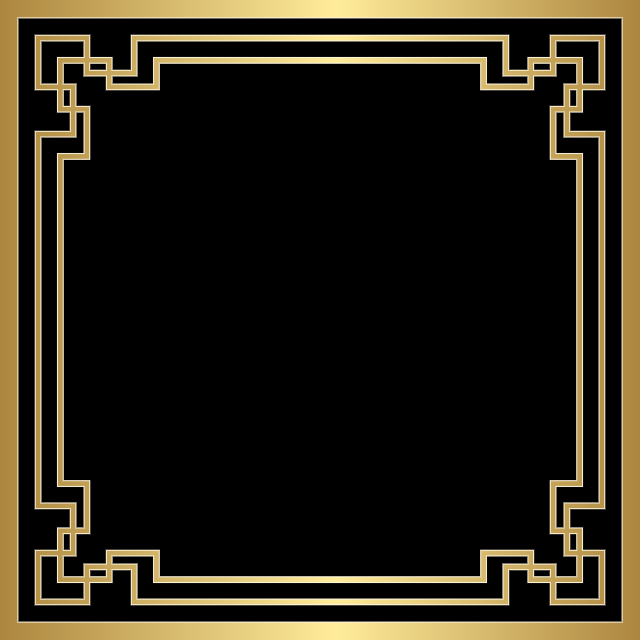
This background is drawn by a three.js fragment shader. Its source:

```glsl
#define FRAME 0.0288
#define OUTER 0.0595
#define INNER 0.0943
#define RUN 0.0763
#define STEP 0.0738
#define OUTER_DROP 0.0547
#define INNER_DROP 0.0415
#define STRAP_HALF 0.0053
#define RIM 0.0016
#define SHINE_X 0.526

varying vec2 vUv;

const vec3 DARK_GOLD = vec3(0.675, 0.525, 0.245);
const vec3 PALE_GOLD = vec3(1.0, 0.925, 0.605);
const vec3 RIM_LIGHT = vec3(1.0, 0.97, 0.88);

// Square-ended distance to an axis-aligned segment
float bar(vec2 p, vec2 a, vec2 b) {
  vec2 d = abs(p - 0.5 * (a + b)) - 0.5 * abs(b - a);
  return max(d.x, d.y);
}

// Half of a stepped strap, from the corner diagonal to the middle of a side
float strap(vec2 p, float inset, float drop) {
  float x1 = inset + RUN;
  float x2 = x1 + STEP;
  float low = inset + drop;
  float d = bar(p, vec2(inset), vec2(x1, inset));
  d = min(d, bar(p, vec2(x1, inset), vec2(x1, low)));
  d = min(d, bar(p, vec2(x1, low), vec2(x2, low)));
  d = min(d, bar(p, vec2(x2, low), vec2(x2, inset)));
  d = min(d, bar(p, vec2(x2, inset), vec2(0.6, inset)));
  return d - STRAP_HALF;
}

// Coverage of the inside of a shape
float fill(float d, float soft) {
  return 1.0 - smoothstep(-soft, soft, d);
}

void main() {
  float soft = 0.65 * max(fwidth(vUv.x), 0.0001);

  // Fold the four corners, then each corner along its diagonal
  vec2 p = min(vUv, 1.0 - vUv);
  p = vec2(max(p.x, p.y), min(p.x, p.y));

  float frame = p.y - FRAME;
  float straps = min(strap(p, OUTER, OUTER_DROP), strap(p, INNER, INNER_DROP));
  float d = min(frame, straps);

  // Metallic sheen across the canvas
  float side = vUv.x < SHINE_X ? vUv.x / SHINE_X : (1.0 - vUv.x) / (1.0 - SHINE_X);
  vec3 gold = mix(DARK_GOLD, PALE_GOLD, side);

  // Gold body with a bright rim on black
  vec3 color = mix(RIM_LIGHT, gold, fill(d + RIM, soft));
  gl_FragColor = vec4(color * fill(d, soft), 1.0);
}
```
